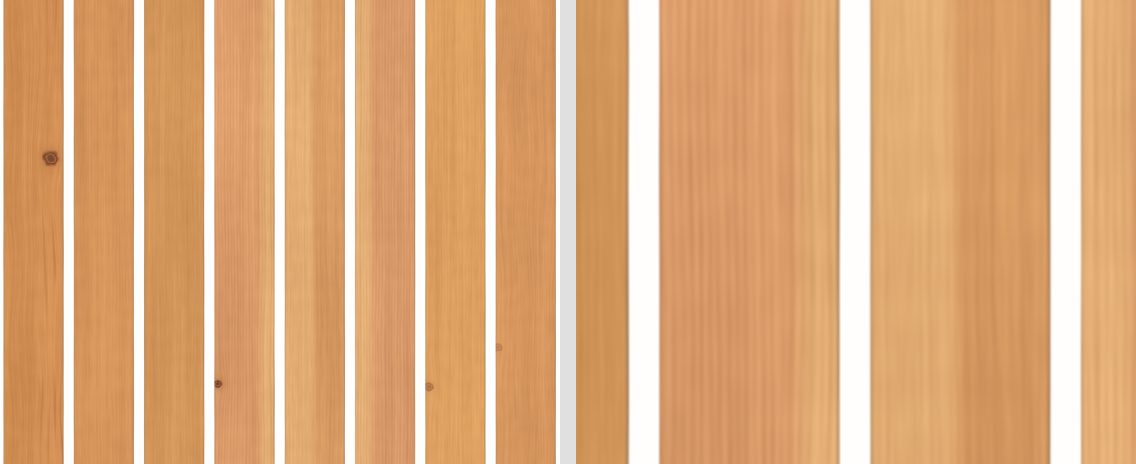
Left: the whole. Right: its middle third, enlarged.
Give the GLSL for this texture, as a Shadertoy shader.

```glsl
// Eight upright softwood planks with grain, knots and sapwood on a white ground.

const float PITCH = 0.12556;

// Heartwood colour of each plank
const vec3 HEARTWOOD[8] = vec3[8](
    vec3(0.82, 0.56, 0.33), vec3(0.83, 0.58, 0.355),
    vec3(0.82, 0.58, 0.345), vec3(0.86, 0.61, 0.415),
    vec3(0.84, 0.60, 0.38), vec3(0.85, 0.605, 0.415),
    vec3(0.87, 0.63, 0.38), vec3(0.84, 0.59, 0.37));

// Knots: centre x, centre y, radius, darkness
const vec4 KNOTS[4] = vec4[4](
    vec4(0.091, 0.546, 0.0150, 0.85), vec4(0.389, 0.143, 0.0075, 0.95),
    vec4(0.766, 0.138, 0.0090, 0.40), vec4(0.889, 0.208, 0.0085, 0.25));

vec2 hashGradient(vec2 cell) {
    float angle = 6.2832 * fract(sin(dot(cell, vec2(127.1, 311.7))) * 43758.5);
    return vec2(cos(angle), sin(angle));
}

float gradientNoise(vec2 p) {
    vec2 i = floor(p), f = fract(p);
    vec2 u = f * f * f * (f * (f * 6.0 - 15.0) + 10.0);
    vec2 e = vec2(0.0, 1.0);
    float a = dot(hashGradient(i), f);
    float b = dot(hashGradient(i + e.yx), f - e.yx);
    float c = dot(hashGradient(i + e.xy), f - e.xy);
    float d = dot(hashGradient(i + e.yy), f - e.yy);
    return mix(mix(a, b, u.x), mix(c, d, u.x), u.y);
}

// Pale sapwood runs along one side of three planks
float sapwood(int plank, float x) {
    vec2 sideAndEdge = plank == 3 ? vec2(1.0, 0.031)
                     : plank == 4 ? vec2(-1.0, 0.003)
                     : plank == 5 ? vec2(-1.0, 0.024) : vec2(0.0, 1.0);
    return smoothstep(-0.008, 0.008, sideAndEdge.x * x - sideAndEdge.y);
}

vec3 plankColor(int plank, float x, vec2 p) {
    float seed = float(plank) * 17.3;

    // Grain coordinate: wanders slowly and bends around knots
    float wander = plank == 0 || plank == 7 ? 0.012 : 0.003;
    float grain = x + wander * gradientNoise(vec2(x * 14.0 + seed, p.y * 5.0));
    for (int i = 0; i < 4; i++) {
        if (int(KNOTS[i].x / PITCH) != plank) continue;
        vec2 d = p - KNOTS[i].xy;
        vec2 q = d / (KNOTS[i].z * vec2(2.0, 4.5));
        grain -= 0.75 * d.x * exp(-dot(q, q));
    }

    // Broad bands, streaks, fibres, growth lines and faint cross figure
    float band = gradientNoise(vec2(grain * 45.0 + seed, p.y * 1.8));
    float streak = gradientNoise(vec2(grain * 160.0 + seed, p.y * 2.5));
    float fibre = gradientNoise(vec2(grain * 300.0 + seed, p.y * 22.0));
    float figure = gradientNoise(vec2(x * 30.0 + seed, p.y * 45.0));
    float cloud = gradientNoise(vec2(x * 9.0 + seed, p.y * 4.0));
    float lines = sin(grain * 1150.0 + 4.0 * band + seed);
    float lineDepth = plank == 3 || plank == 5 ? 0.020 : 0.008;

    vec3 color = mix(HEARTWOOD[plank], vec3(0.90, 0.70, 0.47), 0.8 * sapwood(plank, x));
    float tone = 0.05 * band + 0.05 * streak + 0.035 * fibre
               + 0.02 * figure + 0.05 * cloud + lineDepth * lines;
    color *= 1.0 + tone * vec3(0.8, 1.1, 1.4);

    // Reddish resin streaks in the first plank
    if (plank == 0) {
        float resin = smoothstep(0.15, 0.5, gradientNoise(vec2(grain * 120.0, p.y * 5.0)));
        color = mix(color, vec3(0.68, 0.39, 0.22), 0.4 * resin * smoothstep(-0.01, 0.03, x));
    }

    // Knots: soft halo, ringed core and dark rim
    for (int i = 0; i < 4; i++) {
        vec4 knot = KNOTS[i];
        if (int(knot.x / PITCH) != plank) continue;
        vec2 d = (p - knot.xy) / knot.z;
        float r = length(d * vec2(1.0, 1.1)) + 0.25 * gradientNoise(d * 1.7 + seed);
        float rings = 0.5 + 0.5 * sin(r * 15.0);
        vec3 core = mix(vec3(0.43, 0.25, 0.16), vec3(0.64, 0.38, 0.25), rings * smoothstep(0.1, 0.5, r));
        float rim = exp(-pow((r - 0.85) * 6.0, 2.0));
        color = mix(color, vec3(0.70, 0.42, 0.22), 0.6 * knot.w * exp(-0.5 * r * r));
        color = mix(color, core, knot.w * (1.0 - smoothstep(0.65, 1.05, r)));
        color = mix(color, vec3(0.42, 0.24, 0.15), 0.5 * knot.w * rim);
    }
    return color;
}

void mainImage(out vec4 fragColor, in vec2 fragCoord) {
    vec2 p = fragCoord / iResolution.x;
    float blur = max(0.0012, 0.75 / iResolution.x);

    // Split the canvas into planks, x measured from each plank's centre
    int plank = clamp(int(floor((p.x + 0.0029) / PITCH)), 0, 7);
    float x = p.x - 0.0599 - float(plank) * PITCH;
    float edge = abs(x) - 0.0537 - 0.0004 * gradientNoise(vec2(float(plank) * 7.3, p.y * 12.0));

    // Worn grey arris, stronger on the right
    vec3 wood = plankColor(plank, x, p);
    float arris = smoothstep(-0.0035, 0.0, edge) * (x > 0.0 ? 0.55 : 0.3);
    arris *= 0.8 + 0.6 * gradientNoise(vec2(float(plank) * 3.7, p.y * 6.0));
    wood = mix(wood, vec3(0.50, 0.42, 0.34), arris);

    vec3 color = mix(wood, vec3(1.0, 0.997, 0.99), smoothstep(-blur, blur, edge));
    fragColor = vec4(color, 1.0);
}
```
